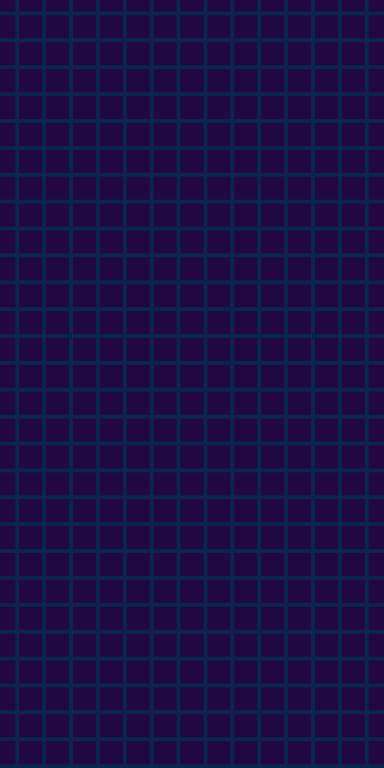
Write a Shadertoy shader that draws this pattern.

```glsl
// Square grid of thin navy lines on a deep purple ground.
// Each axis measures the distance to its nearest line, and the
// two line coverages are joined and smoothed over one pixel.

const vec3 GROUND_COLOR = vec3(0.13, 0.03, 0.25);
const vec3 LINE_COLOR   = vec3(0.03, 0.15, 0.31);

// Lengths are fractions of the canvas width.
const float CELL_SIZE   = 0.07;
const float LINE_WIDTH  = 0.01;
const vec2  LINE_ORIGIN = vec2(0.465, 0.005); // centre of one crossing

// Distance on each axis to the centre of the nearest line.
vec2 gridDistance(vec2 p) {
    vec2 cell = (p - LINE_ORIGIN) / CELL_SIZE;
    return abs(fract(cell + 0.5) - 0.5) * CELL_SIZE;
}

void mainImage(out vec4 fragColor, in vec2 fragCoord) {
    float pixel = 1.0 / iResolution.x;
    vec2 p = fragCoord * pixel;

    // Share of the pixel covered by the line on each axis
    vec2 inside = 0.5 * LINE_WIDTH - gridDistance(p);
    vec2 coverage = clamp(inside / pixel + 0.5, 0.0, 1.0);

    // Union of both line sets, so crossings stay flat
    float grid = 1.0 - (1.0 - coverage.x) * (1.0 - coverage.y);

    fragColor = vec4(mix(GROUND_COLOR, LINE_COLOR, grid), 1.0);
}
```
